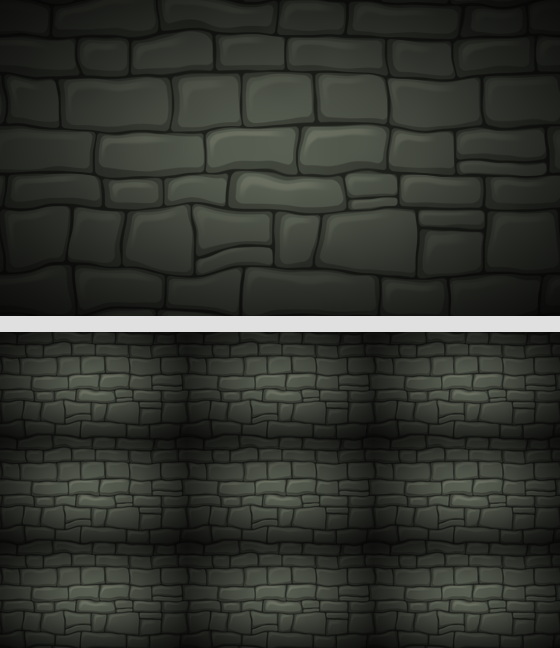
Top, the tile; bottom, the same tile 3 across and 3 down.
Give the GLSL for this texture, as a Shadertoy shader.

```glsl
// Hand-painted wall of rounded, irregular dark stones with inked joints and a vignette.
#define ROWS 7.0
#define MIN_COLUMNS 6.0
#define SPLIT_CHANCE 0.13
#define WOBBLE 0.42
#define INK_WIDTH 0.034
#define VIGNETTE 0.95
#define FACE_COLOR vec3(0.335, 0.356, 0.311)
#define SHINE_COLOR vec3(0.425, 0.447, 0.388)
#define BEVEL_COLOR vec3(0.245, 0.262, 0.226)
#define INK_COLOR vec3(0.125, 0.135, 0.115)

// The tile measures 16 by 9 units.
const vec2 TILE = vec2(16.0, 9.0);

float hash(vec2 p) {
    vec3 q = fract(vec3(p.xyx) * 0.1031);
    q += dot(q, q.yzx + 33.33);
    return fract((q.x + q.y) * q.z);
}

// Value noise that wraps after the given whole number of cells.
float noise(vec2 uv, vec2 cells, float seed) {
    vec2 p = uv * cells;
    vec2 i = floor(p);
    vec2 f = p - i;
    f = f * f * f * (f * (f * 6.0 - 15.0) + 10.0);
    vec2 a = mod(i, cells) + seed;
    vec2 b = mod(i + 1.0, cells) + seed;
    return mix(mix(hash(a), hash(vec2(b.x, a.y)), f.x),
               mix(hash(vec2(a.x, b.y)), hash(b), f.x), f.y);
}

vec2 noise2(vec2 uv, vec2 cells, float seed) {
    return vec2(noise(uv, cells, seed), noise(uv, cells, seed + 41.0)) - 0.5;
}

// Jittered joint position number i of a wrapping series of n.
float joint(float i, float n, float jitter, float seed) {
    return i + jitter * hash(vec2(mod(i, n) + 3.0, seed));
}

// Interval that holds x: wrapped index, lower and upper joint.
vec3 span(float x, float n, float jitter, float seed) {
    float i = floor(x);
    if (x < joint(i, n, jitter, seed)) i -= 1.0;
    return vec3(mod(i, n), joint(i, n, jitter, seed), joint(i + 1.0, n, jitter, seed));
}

float roundedBox(vec2 p, vec2 low, vec2 high, float radius) {
    vec2 halfSize = 0.5 * (high - low);
    float r = min(radius, 0.8 * min(halfSize.x, halfSize.y));
    vec2 d = abs(p - 0.5 * (low + high)) - halfSize + r;
    return length(max(d, 0.0)) + min(max(d.x, d.y), 0.0) - r;
}

void mainImage(out vec4 fragColor, in vec2 fragCoord) {
    vec2 uv = fragCoord / iResolution.xy;
    float aa = 0.9 * TILE.y / iResolution.y;

    // Bend the whole layout so that the joints wander
    vec2 p = uv * TILE;
    p += WOBBLE * vec2(0.6, 1.0) * noise2(uv, vec2(9.0, 6.0), 7.0);
    p += 0.32 * WOBBLE * noise2(uv, vec2(20.0, 12.0), 19.0);

    // Find the row, then the stone in it
    float rowHeight = TILE.y / ROWS;
    vec3 row = span(p.y / rowHeight, ROWS, 0.4, 5.0);
    float columns = MIN_COLUMNS + floor(3.0 * hash(vec2(row.x, 71.0)));
    float columnWidth = TILE.x / columns;
    float shift = columns * hash(vec2(row.x, 83.0));
    vec3 column = span(p.x / columnWidth + shift, columns, 0.6, row.x + 11.0);
    vec2 low = vec2((column.y - shift) * columnWidth, row.y * rowHeight);
    vec2 high = vec2((column.z - shift) * columnWidth, row.z * rowHeight);
    vec2 id = vec2(column.x, row.x) + 13.0;

    // Split some stones into a thick and a thin one
    if (hash(id + 50.0) < SPLIT_CHANCE) {
        float cut = mix(low.y, high.y, hash(id + 60.0) < 0.5 ? 0.33 : 0.68);
        if (p.y < cut) high.y = cut;
        else { low.y = cut; id += 100.0; }
    }
    vec2 size = high - low;
    vec4 vary = vec4(hash(id), hash(id + 21.0), hash(id + 32.0), hash(id + 43.0));

    // Outline, and the lit face set in from it
    float stone = roundedBox(p, low, high, 0.15);
    float thin = min(1.0, min(size.x, size.y));
    vec2 facePoint = p + 0.10 * noise2(uv, vec2(18.0, 11.0), 57.0);
    vec2 faceLow = low + thin * vec2(0.04 + 0.17 * vary.x, 0.13 + 0.10 * vary.y);
    vec2 faceHigh = high - thin * vec2(0.03 + 0.15 * vary.z, 0.05 + 0.06 * vary.w);
    float face = roundedBox(facePoint, faceLow, faceHigh, 0.20);

    // Shine along the top left: the face less a copy moved down and right
    vec2 inset = thin * vec2(0.07, 0.06);
    float rim = roundedBox(facePoint, faceLow + inset, faceHigh - inset, 0.22);
    vec2 drop = thin * vec2(0.11, -0.17);
    float hollow = roundedBox(facePoint - drop, faceLow + inset, faceHigh - inset + vec2(0.6, 0.0), 0.3);
    vec2 along = clamp((p - low) / size, 0.0, 1.0);
    float shine = (1.0 - smoothstep(-0.05, 0.01, rim)) * smoothstep(-0.07, 0.04, hollow);
    shine *= 1.0 - smoothstep(0.4 + 0.3 * vary.z, 0.75 + 0.25 * vary.z, along.x);
    shine *= smoothstep(0.25, 0.8, along.y) * (0.45 + 0.5 * vary.y);

    // Paint the layers from bevel to ink
    float blotch = noise(uv, vec2(20.0, 11.0), 91.0) - 0.5;
    vec3 faceTone = FACE_COLOR * (0.97 + 0.05 * along.y + 0.06 * (vary.w - 0.5) + 0.04 * blotch);
    faceTone = mix(faceTone, SHINE_COLOR, shine);
    vec3 color = mix(BEVEL_COLOR * (1.0 + 0.12 * blotch), faceTone, 1.0 - smoothstep(-aa, aa, face));
    float inkWidth = INK_WIDTH * (0.6 + 0.8 * noise(uv, vec2(32.0, 18.0), 37.0));
    color = mix(color, INK_COLOR, smoothstep(-aa, aa, stone + inkWidth));

    // Darken toward the borders
    vec2 fromCenter = 2.0 * uv - 1.0;
    color *= exp(-VIGNETTE * dot(fromCenter, fromCenter));
    fragColor = vec4(color, 1.0);
}
```
